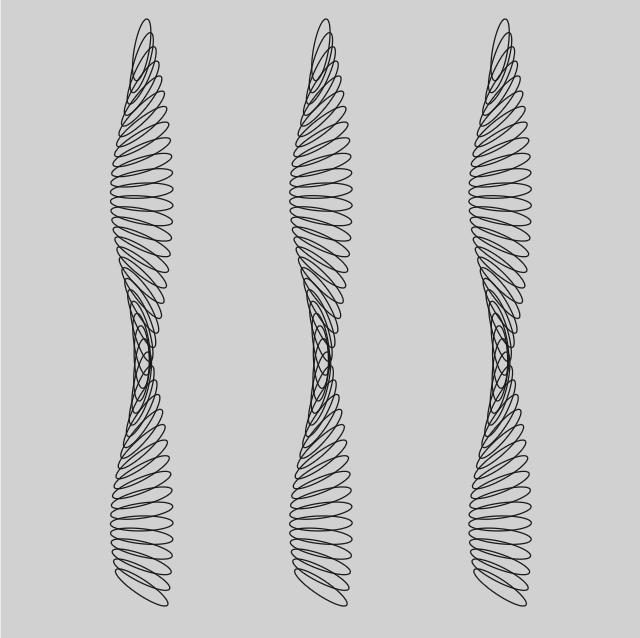
Reproduce this pattern procedurally as a Shadertoy shader.

```glsl
// Three identical twisted ribbons of thin outlined ellipses on flat grey.
// Each ribbon stacks ellipses at even steps, turning each one a fixed angle;
// a pixel visits only the nearest column and the few ellipses that can reach it.

// Lengths are fractions of the canvas width
const float COLUMNS = 3.0;
const float FIRST_COLUMN_X = 0.2214;
const float COLUMN_SPACING = 0.28;

const float ELLIPSES = 43.0;
const float TOP_Y = 0.919;
const float STEP_Y = 0.02;
const vec2 RADII = vec2(0.0488, 0.0117);
const int REACH = 3;

const float FIRST_TILT = radians(80.0);
const float TILT_STEP = radians(7.0);

const float LINE_WIDTH = 0.002;
const float EDGE_WIDTH = 0.0015;
const vec3 PAPER = vec3(0.82);
const vec3 INK = vec3(0.10);
const vec3 EDGE = vec3(0.93);

// Signed distance to an ellipse, first order accurate near its outline
float ellipseDistance(vec2 p, vec2 radii) {
    float scaled = length(p / radii);
    float slope = length(p / (radii * radii));
    return scaled * (scaled - 1.0) / max(slope, 1e-4);
}

// Coverage of a line centred on distance zero
float stroke(float d, float width, float pixel) {
    return clamp(0.5 + (0.5 * width - abs(d)) / pixel, 0.0, 1.0);
}

// Combined line coverage of one ribbon; p.x is measured from its axis
float ribbon(vec2 p, float pixel) {
    float nearest = round((TOP_Y - p.y) / STEP_Y);
    float uncovered = 1.0;
    for (int i = -REACH; i <= REACH; i++) {
        float index = nearest + float(i);
        if (index < 0.0 || index >= ELLIPSES) continue;

        float tilt = FIRST_TILT - TILT_STEP * index;
        vec2 axis = vec2(cos(tilt), sin(tilt));
        vec2 q = p - vec2(0.0, TOP_Y - STEP_Y * index);
        vec2 local = vec2(dot(q, axis), dot(q, vec2(-axis.y, axis.x)));
        uncovered *= 1.0 - stroke(ellipseDistance(local, RADII), LINE_WIDTH, pixel);
    }
    return 1.0 - uncovered;
}

void mainImage(out vec4 fragColor, in vec2 fragCoord) {
    float pixel = 1.0 / iResolution.x;
    vec2 p = fragCoord * pixel;

    // Pale left margin over flat paper
    float margin = clamp(0.5 + (EDGE_WIDTH - p.x) / pixel, 0.0, 1.0);
    vec3 color = mix(PAPER, EDGE, margin);

    // Fold into the nearest of the columns
    float column = clamp(round((p.x - FIRST_COLUMN_X) / COLUMN_SPACING), 0.0, COLUMNS - 1.0);
    p.x -= FIRST_COLUMN_X + COLUMN_SPACING * column;

    color = mix(color, INK, ribbon(p, pixel));
    fragColor = vec4(color, 1.0);
}
```
